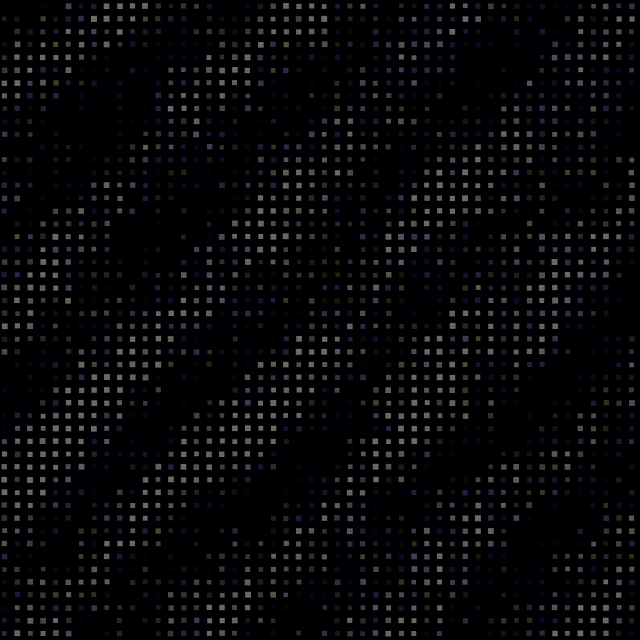
Reproduce this background procedurally as a Shadertoy shader.

```glsl
#define GRID 50.0            // squares across and down
#define ANCHOR vec2(0.35, 0.52)
#define HALF_MIN 0.155       // half side of a square, in cells
#define HALF_MAX 0.235
#define JITTER 0.03
#define BAND_PERIOD 0.28     // spacing of the diagonal bands
#define BAND_START 0.48
#define PEAK 0.43            // brightest square

const float TAU = 6.2831853;
const vec3 BACKGROUND = vec3(0.0, 0.0, 0.006);
const vec3 GREY  = vec3(1.0, 1.0, 0.96);
const vec3 OLIVE = vec3(0.95, 0.88, 0.50);
const vec3 BLUE  = vec3(0.20, 0.28, 1.05);

float hash(vec2 p) {
    vec3 q = fract(p.xyx * vec3(0.1031, 0.1030, 0.0973));
    q += dot(q, q.yzx + 33.33);
    return fract((q.x + q.y) * q.z);
}

vec2 gradient(vec2 lattice) {
    float angle = TAU * hash(lattice + 71.0);
    return vec2(cos(angle), sin(angle));
}

float gradientNoise(vec2 p) {
    vec2 i = floor(p), f = fract(p);
    vec2 u = f * f * f * (f * (f * 6.0 - 15.0) + 10.0);
    vec2 e = vec2(0.0, 1.0);
    float low  = mix(dot(gradient(i), f), dot(gradient(i + e.yx), f - e.yx), u.x);
    float high = mix(dot(gradient(i + e.xy), f - e.xy), dot(gradient(i + 1.0), f - 1.0), u.x);
    return mix(low, high, u.y);
}

// Light level of a cell: warped diagonal bands, streaks and grain
float cellLevel(vec2 p, vec2 id) {
    float across = p.x + 1.0 - p.y;
    float along = p.x + p.y;
    float warp = 0.07 * gradientNoise(vec2(across * 3.0, along * 2.5) + 4.0);
    float band = cos(TAU * (across + warp - BAND_START) / BAND_PERIOD);
    float streaks = gradientNoise(vec2(across * 7.0, along * 2.5) + 20.0);
    float patches = gradientNoise(p * 4.0 + 40.0);
    return 0.48 + 0.27 * band + 0.45 * streaks + 0.25 * patches
         + 0.5 * (hash(id + 3.0) - 0.5);
}

vec3 cellColour(vec2 p, vec2 id, float level) {
    float light = PEAK * smoothstep(0.10, 0.90, level);
    float coolness = hash(id + 17.0) + 0.8 * gradientNoise(p * 5.0 + 9.0);
    vec3 tint = mix(OLIVE, BLUE, smoothstep(0.42, 0.52, coolness));
    float saturation = (1.0 - smoothstep(0.35, 0.85, level)) * (0.4 + 0.6 * hash(id + 29.0));
    return mix(GREY, tint, saturation) * light;
}

void mainImage(out vec4 fragColor, in vec2 fragCoord) {
    vec2 grid = fragCoord / iResolution.y * GRID;
    float pixel = GRID / iResolution.y;
    vec2 id = floor(grid);
    vec2 center = (id + ANCHOR) / GRID;
    float level = cellLevel(center, id);

    // Square with slight variation in place and size
    vec2 shift = JITTER * (2.0 * vec2(hash(id + 41.0), hash(id + 53.0)) - 1.0);
    float size = 0.65 * hash(id + 67.0) + 0.35 * smoothstep(0.2, 0.9, level);
    float halfSide = mix(HALF_MIN, HALF_MAX, size);
    vec2 offset = fract(grid) - ANCHOR - shift;
    vec2 coverage = clamp((halfSide - abs(offset)) / pixel + 0.5, 0.0, 1.0);

    // Faint scan lines inside each square
    float scan = 1.0 - 0.08 * (0.5 + 0.5 * cos(TAU * 4.0 * grid.y));
    vec3 colour = cellColour(center, id, level) * scan;
    fragColor = vec4(mix(BACKGROUND, max(colour, BACKGROUND), coverage.x * coverage.y), 1.0);
}
```
